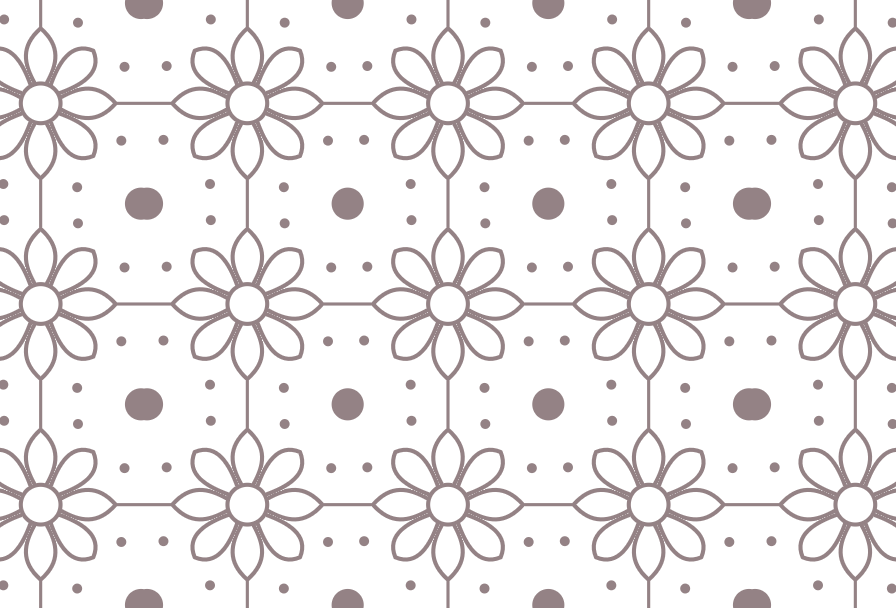
Reproduce this pattern procedurally as a Shadertoy shader.

```glsl
// Outlined eight-petal flowers on a line grid with scattered dots, in one ink on white.

const float PI = 3.14159265;
const float TILE = 3.03;        // tile side in cells: three cells plus a thin seam
const float STROKE = 0.0102;    // half width of the flower outline
const float GRID_LINE = 0.0078; // half width of the connecting lines
const vec3 PAPER = vec3(1.0);
const vec3 INK = vec3(0.58, 0.51, 0.52);

float circle(vec2 p, vec2 center, float radius) {
    return length(p - center) - radius;
}

float segment(vec2 p, vec2 a, vec2 b) {
    vec2 ab = b - a;
    return length(p - a - ab * clamp(dot(p - a, ab) / dot(ab, ab), 0.0, 1.0));
}

vec2 bezier(vec2 a, vec2 b, vec2 c, vec2 d, float t) {
    float s = 1.0 - t;
    return s * s * s * a + 3.0 * s * s * t * b + 3.0 * s * t * t * c + t * t * t * d;
}

// Distance to a cubic curve, approximated by short chords
float curveDistance(vec2 p, vec2 a, vec2 b, vec2 c, vec2 d) {
    const int STEPS = 16;
    float nearest = 1e3;
    vec2 start = a;
    for (int i = 1; i <= STEPS; i++) {
        vec2 end = bezier(a, b, c, d, float(i) / float(STEPS));
        nearest = min(nearest, segment(p, start, end));
        start = end;
    }
    return nearest;
}

// Ring with eight petals; the diagonal ones have blunter tips
float flower(vec2 p, float ringRadius, float halfWidth) {
    float sector = round(atan(p.y, p.x + 1e-6) / (PI / 4.0));
    float angle = sector * PI / 4.0;
    vec2 axis = vec2(cos(angle), sin(angle));
    vec2 q = vec2(dot(p, axis), abs(dot(p, vec2(-axis.y, axis.x))));
    float blunt = mod(sector, 2.0);
    vec2 base = vec2(ringRadius, 0.029);
    vec2 flank = mix(vec2(0.197, 0.084), vec2(0.203, 0.078), blunt);
    vec2 shoulder = mix(vec2(0.284, 0.102), vec2(0.325, 0.113), blunt);
    vec2 tip = vec2(mix(0.374, 0.371, blunt), 0.0);
    float petal = curveDistance(q, base, flank, shoulder, tip);
    float ring = abs(length(p) - ringRadius);
    return min(petal, ring) - halfWidth;
}

// Straight links from the petal tips to the cell borders
float links(vec2 p, float start, float halfWidth) {
    vec2 a = abs(p);
    float across = max(a.y - halfWidth, start - a.x);
    float upright = max(a.x - halfWidth, start - a.y);
    return min(across, upright);
}

// Two slightly uneven dots, turned through four quarter turns
float smallDots(vec2 p, float radius) {
    float d = 1e3;
    for (int i = 0; i < 4; i++) {
        d = min(d, circle(p, vec2(0.418, 0.182), radius));
        d = min(d, circle(p, vec2(0.402, -0.186), radius));
        p = vec2(-p.y, p.x);
    }
    return d;
}

// Three by three cells per tile; the seam stretches the outer cells
vec2 cellPosition(vec2 p) {
    vec2 local = mod(p + 0.5 * TILE, TILE) - 0.5 * TILE;
    return local - clamp(round(local), -1.0, 1.0);
}

void mainImage(out vec4 fragColor, in vec2 fragCoord) {
    float pixel = TILE / iResolution.y;
    vec2 p = cellPosition((fragCoord - 0.5 * iResolution.xy) * pixel);

    float d = flower(p, 0.099, STROKE);
    d = min(d, links(p, 0.377, GRID_LINE));
    d = min(d, smallDots(p, 0.0247));
    d = min(d, circle(abs(p), vec2(0.5), 0.080)); // large corner dots

    float coverage = clamp(0.5 - d / pixel, 0.0, 1.0);
    fragColor = vec4(mix(PAPER, INK, coverage), 1.0);
}
```
